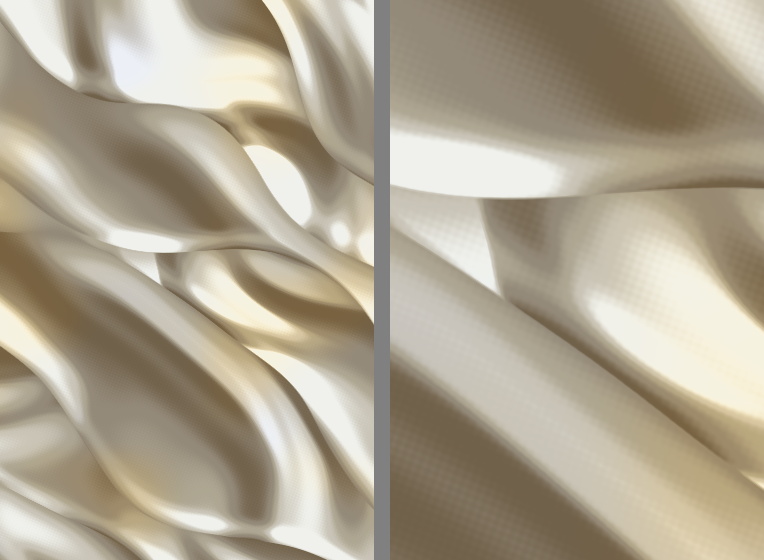
Left: the whole. Right: its middle third, enlarged.
This texture is drawn by a Shadertoy shader. Its source:

```glsl
const int LAYERS = 6;
const vec3 UMBER = vec3(0.44, 0.38, 0.29);
const vec3 TAUPE = vec3(0.58, 0.54, 0.475);
const vec3 STONE = vec3(0.68, 0.65, 0.57);
const vec3 PEARL = vec3(0.79, 0.77, 0.72);
const vec3 WHITE = vec3(0.94, 0.945, 0.925);
const vec3 GOLD_TINT = vec3(1.07, 1.01, 0.87);
const vec3 COOL_TINT = vec3(0.985, 0.995, 1.045);

float hash(vec2 p) {
    return fract(sin(dot(p, vec2(127.1, 311.7))) * 43758.545);
}

vec2 direction(float angle) {
    return vec2(cos(angle), sin(angle));
}

float cornerSlope(vec2 cell, vec2 offset, vec2 corner) {
    return dot(direction(6.2832 * hash(cell + corner)), offset - corner);
}

// Gradient noise, roughly -0.7 to 0.7
float noise(vec2 p) {
    vec2 i = floor(p), f = fract(p);
    vec2 u = f * f * f * (f * (f * 6.0 - 15.0) + 10.0);
    float low = mix(cornerSlope(i, f, vec2(0, 0)), cornerSlope(i, f, vec2(1, 0)), u.x);
    float high = mix(cornerSlope(i, f, vec2(0, 1)), cornerSlope(i, f, vec2(1, 1)), u.x);
    return mix(low, high, u.y);
}

vec2 warp(vec2 p, float amount, vec2 seed) {
    return p + amount * vec2(noise(p * 2.4 + seed), noise(p * 2.4 + seed + 17.3));
}

// Long puffy folds with narrow creases between them
float foldHeight(vec2 p, float angle, vec2 seed) {
    vec2 across = direction(angle);
    vec2 along = vec2(-across.y, across.x);
    vec2 w = warp(p, 0.24, seed);
    vec2 q = vec2(dot(w, across) * 4.6, dot(w, along) * 1.7) + seed;
    float n = noise(q);
    return sqrt(n * n + 0.006) + 0.3 * noise(q * 1.7 + 5.2);
}

// Brightness of the satin from the slope towards the light
float satinTone(vec2 p, float angle, vec2 seed) {
    float e = 0.003;
    float h = foldHeight(p, angle, seed);
    vec2 slope = vec2(foldHeight(p + vec2(e, 0), angle, seed),
                      foldHeight(p + vec2(0, e), angle, seed)) - h;
    float lit = -dot(slope / e, direction(0.75));
    return 0.5 + 0.48 * lit / sqrt(lit * lit + 5.0) + 0.07 * sin(15.0 * h);
}

// Signed distance to the hem of a layer, positive on the cloth
float hemDistance(vec2 p, float angle, float offset, vec2 seed) {
    vec2 w = warp(p, 0.22, seed + 41.0);
    return dot(w - vec2(0.33, 0.5), direction(angle)) - offset;
}

vec3 satinColor(float tone) {
    vec3 c = mix(UMBER, TAUPE, smoothstep(0.0, 0.24, tone));
    c = mix(c, STONE, smoothstep(0.26, 0.48, tone));
    c = mix(c, PEARL, smoothstep(0.48, 0.69, tone));
    return mix(c, WHITE, smoothstep(0.69, 0.9, tone));
}

void mainImage(out vec4 fragColor, in vec2 fragCoord) {
    vec2 p = fragCoord / iResolution.y;
    float tone = satinTone(p, 0.5, vec2(3.7, 9.1));

    // Overlapping layers, each with a rolled hem and a soft shadow
    for (int i = 0; i < LAYERS; i++) {
        float k = float(i);
        vec2 seed = vec2(7.31, 4.73) * (k + 1.0);
        float turn = hash(seed) - 0.5;
        float hemAngle = 0.95 + 0.9 * turn;
        float d = hemDistance(p, hemAngle, -0.46 + 0.17 * k, seed);

        float shade = 0.55 + 0.5 * noise(p * 3.0 + seed);
        tone *= 1.0 - shade * exp(min(d, 0.0) / 0.045);

        float cloth = satinTone(p, hemAngle - 0.25, seed);
        float roll = (d - 0.026) / 0.02;
        float rim = 0.32 + 0.4 * noise(p * 4.0 + seed + 8.0);
        cloth += rim * exp(-roll * roll);
        cloth -= 0.16 * exp(-abs(d) / 0.006);
        tone = mix(tone, clamp(cloth, 0.0, 1.0), smoothstep(-0.0015, 0.0015, d));
    }

    // Fine diagonal weave
    float weave = sin(p.x * 780.0 + p.y * 420.0) * sin(p.y * 820.0 - p.x * 300.0);
    tone += 0.012 * weave;

    // Golden and bluish reflections
    vec3 color = satinColor(tone);
    float gold = smoothstep(-0.05, 0.4, noise(p * 4.2 + 2.6));
    float cool = smoothstep(0.05, 0.45, noise(p * 5.0 + 31.4));
    color *= mix(vec3(1), GOLD_TINT, gold * (1.0 - 0.6 * smoothstep(0.75, 0.95, tone)));
    color *= mix(vec3(1), COOL_TINT, cool * smoothstep(0.3, 0.6, tone));
    fragColor = vec4(clamp(color, 0.0, 1.0), 1.0);
}
```
